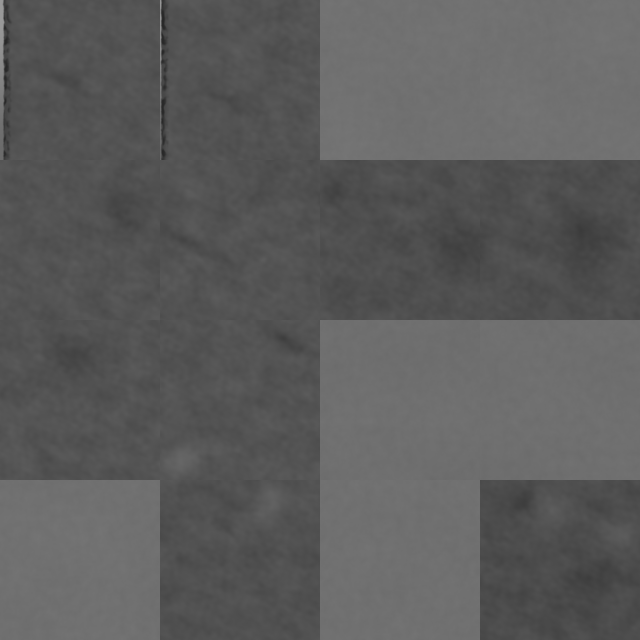
Write a Shadertoy shader that draws this texture.

```glsl
// A four by four board of smooth pale tiles and rough dark stone tiles.
// A bit mask picks each tile's kind; layered gradient noise gives the grain,
// soft ellipses add stains, and two ragged seams run down the upper left.

const int GRID = 4;
const int PALE_MASK = 0xC0C5;   // one bit per tile, row by row from the bottom

vec2 hashGradient(vec2 cell) {
    vec3 h = fract(vec3(cell.xyx) * vec3(0.1031, 0.1030, 0.0973));
    h += dot(h, h.yzx + 33.33);
    return fract((h.xx + h.yz) * h.zy) * 2.0 - 1.0;
}

float gradientNoise(vec2 p) {
    vec2 i = floor(p), f = p - i;
    vec2 s = f * f * f * (f * (f * 6.0 - 15.0) + 10.0);
    float a = dot(hashGradient(i), f);
    float b = dot(hashGradient(i + vec2(1, 0)), f - vec2(1, 0));
    float c = dot(hashGradient(i + vec2(0, 1)), f - vec2(0, 1));
    float d = dot(hashGradient(i + vec2(1, 1)), f - vec2(1, 1));
    return mix(mix(a, b, s.x), mix(c, d, s.x), s.y);
}

float fbm(vec2 p, int octaves) {
    float sum = 0.0, gain = 0.6;
    for (int i = 0; i < octaves; i++) {
        sum += gain * gradientNoise(p);
        p = p * 2.03 + 17.3;
        gain *= 0.55;
    }
    return sum;
}

// Coordinates along and across a stroke that falls to the right
vec2 slant(vec2 p, float angle) {
    float c = cos(angle), s = sin(angle);
    return vec2(c * p.x - s * p.y, s * p.x + c * p.y);
}

float ellipseGlow(vec2 p, vec2 centre, vec2 radius, float angle) {
    vec2 q = slant(p - centre, angle) / radius;
    return exp(-dot(q, q));
}

// Stains: centre, size and strength; dark below zero, pale above
float stains(vec2 p) {
    const vec4 ROUND[12] = vec4[12](
        vec4(0.195, 0.675, 0.040, -0.055), vec4(0.115, 0.448, 0.043, -0.050),
        vec4(0.720, 0.608, 0.038, -0.050), vec4(0.912, 0.622, 0.048, -0.050),
        vec4(0.430, 0.728, 0.028, -0.040), vec4(0.518, 0.695, 0.027, -0.035),
        vec4(0.285, 0.278, 0.026, 0.065), vec4(0.423, 0.213, 0.025, 0.075),
        vec4(0.860, 0.205, 0.035, 0.045), vec4(0.970, 0.165, 0.030, 0.050),
        vec4(0.820, 0.215, 0.023, -0.055), vec4(0.925, 0.090, 0.050, -0.035));
    const vec3 STREAK[4] = vec3[4](
        vec3(0.105, 0.874, -0.055), vec3(0.355, 0.842, -0.055),
        vec3(0.300, 0.618, -0.055), vec3(0.455, 0.465, -0.045));
    float sum = 0.0;
    for (int i = 0; i < 12; i++)
        sum += ROUND[i].w * ellipseGlow(p, ROUND[i].xy, ROUND[i].zz, 0.0);
    for (int i = 0; i < 4; i++)
        sum += STREAK[i].z * ellipseGlow(p, STREAK[i].xy, vec2(0.042, 0.010), 0.45);
    return sum;
}

float paleTile(vec2 p, vec2 tile) {
    vec2 q = p + tile * 3.7;
    float tone = 0.439 + 0.004 * step(2.5, tile.y) - 0.005 * step(0.5, tile.y) * step(tile.y, 1.5);
    return tone + 0.024 * fbm(q * 60.0, 3) + 0.016 * gradientNoise(q * 9.0);
}

float darkTile(vec2 p, vec2 tile) {
    vec2 q = p + tile * 2.9;
    float tone = tile.x < 1.5 ? 0.326 : 0.308;
    tone -= 0.010 * step(tile.y, 0.5);
    tone += 0.050 * fbm(slant(q, 0.5) * vec2(17.0, 38.0), 3);
    tone += 0.050 * fbm(q * 22.0, 3) + 0.022 * gradientNoise(q * 90.0);
    vec2 warp = 0.012 * vec2(gradientNoise(q * 30.0), gradientNoise(q * 30.0 + 40.0));
    return tone + stains(p + warp);
}

// A pale sliver beside a broken, nearly black line at a tile's left side
float addSeam(float tone, float x, float y, float paleWidth, float soft) {
    float jag = 0.006 * fbm(vec2(y * 75.0, paleWidth * 900.0), 3);
    float shade = 1.0 - smoothstep(paleWidth + 0.003, paleWidth + 0.013, x + jag);
    float chip = smoothstep(-0.18, 0.22, gradientNoise(vec2(x * 140.0, y * 85.0)));
    tone = mix(tone, mix(0.27, 0.13, chip), shade * 0.85);
    float fade = mix(0.42, 0.60, smoothstep(0.76, 0.98, y));
    float sliver = 1.0 - smoothstep(paleWidth - soft, paleWidth + soft, x + jag * 0.5);
    return mix(tone, fade, sliver);
}

float board(vec2 p, float soft) {
    vec2 tile = clamp(floor(p * float(GRID)), 0.0, float(GRID - 1));
    int bit = int(tile.x) + GRID * int(tile.y);
    if (((PALE_MASK >> bit) & 1) == 1) return paleTile(p, tile);
    float tone = darkTile(p, tile);
    if (tile.y > 2.5) {
        float paleWidth = tile.x < 0.5 ? 0.006 : 0.002;
        tone = addSeam(tone, p.x - tile.x / float(GRID), p.y, paleWidth, soft);
    }
    return tone;
}

void mainImage(out vec4 fragColor, in vec2 fragCoord) {
    float tone = 0.0;
    // Four samples per pixel smooth the tile edges
    for (int i = 0; i < 4; i++) {
        vec2 offset = vec2(i & 1, i >> 1) * 0.5 - 0.25;
        tone += 0.25 * board((fragCoord + offset) / iResolution.xy, 1.0 / iResolution.x);
    }
    fragColor = vec4(vec3(tone), 1.0);
}
```
